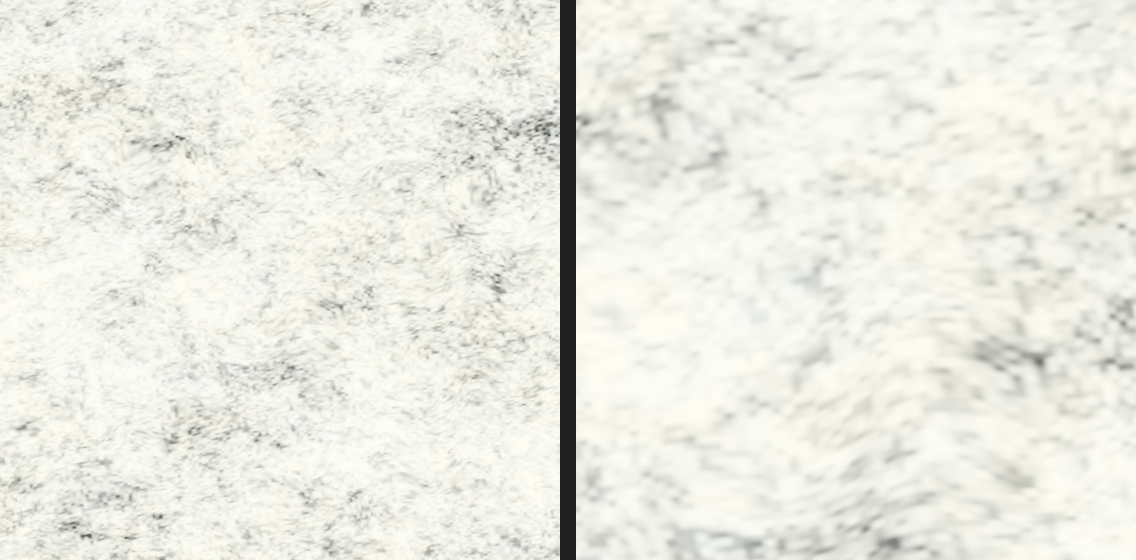
Left, the full canvas; right, a detail of the centre.
This texture is drawn by a WebGL 2 fragment shader. Its source:

```glsl
#version 300 es
precision highp float;
// Pale ivory paper mottled with soft grey, slightly horizontal specks.
// Octaves of stretched value noise, from wide clouds to fine grain, are summed
// as the logarithm of the ink density, giving many faint and few dark spots.

uniform vec2 u_resolution;
out vec4 fragColor;

const int OCTAVES = 6;
const vec3 PAPER = vec3(1.0, 1.0, 0.966);
const vec3 INK_ABSORPTION = vec3(1.0, 0.98, 0.97);

// Integer hash of a lattice cell, returned in 0..1
float hash(ivec2 cell, uint seed) {
    uvec2 q = uvec2(cell) * uvec2(1597u, 3571u);
    uint h = (q.x ^ (q.y * 2749u)) + seed * 7919u;
    h = h * 747796405u + 2891336u;
    h = ((h >> ((h >> 28u) + 4u)) ^ h) * 277803737u;
    h = (h >> 22u) ^ h;
    return float(h >> 8u) / 16777216.0;
}

// Smooth value noise in 0..1
float valueNoise(vec2 p, uint seed) {
    ivec2 cell = ivec2(floor(p));
    vec2 f = fract(p);
    vec2 s = f * f * (3.0 - 2.0 * f);
    float low = mix(hash(cell, seed), hash(cell + ivec2(1, 0), seed), s.x);
    float high = mix(hash(cell + ivec2(0, 1), seed), hash(cell + ivec2(1, 1), seed), s.x);
    return mix(low, high, s.y);
}

vec2 rotate(vec2 p, float angle) {
    float c = cos(angle);
    float s = sin(angle);
    return vec2(c * p.x - s * p.y, s * p.x + c * p.y);
}

// Bends the plane a little so that the noise lattices do not show
vec2 warp(vec2 p, float scale, float amount) {
    vec2 bend = vec2(valueNoise(p * scale, 21u), valueNoise(p * scale, 22u));
    return p + amount * (bend - 0.5);
}

// Zero-centred sum of octaves, with extra weight on the finest ones
float mottle(vec2 p, vec2 baseScale) {
    float sum = 0.0;
    vec2 scale = baseScale;
    for (int i = 0; i < OCTAVES; i++) {
        float slant = (i % 2 == 0) ? 0.14 : -0.17;
        float fineness = float(i) / float(OCTAVES - 1);
        float weight = 1.2 + 0.7 * smoothstep(0.6, 1.0, fineness);
        sum += weight * (valueNoise(rotate(p, slant) * scale, uint(i + 1)) - 0.5);
        scale *= 2.12;
    }
    return sum;
}

// Ink density: log-median and spread set the balance of faint and dark spots
float inkDensity(vec2 p, float logMedian, float spread) {
    float logInk = logMedian + spread * mottle(p, vec2(3.4, 5.4));
    return min(exp(logInk), 0.62);
}

// Faint drift between warm and cool stock
vec3 tint(vec2 p, float strength) {
    float drift = valueNoise(p * vec2(9.0, 12.0), 31u) + valueNoise(p * vec2(34.0, 46.0), 32u) - 1.0;
    return strength * drift * vec3(-0.5, 0.1, 1.0);
}

void main() {
    vec2 uv = gl_FragCoord.xy / min(u_resolution.x, u_resolution.y);
    vec2 p = warp(uv + 3.0, 13.0, 0.022);

    float ink = inkDensity(p, -2.94, 1.0);
    vec3 color = PAPER - ink * INK_ABSORPTION + tint(p, 0.016);

    fragColor = vec4(clamp(color, 0.0, 1.0), 1.0);
}
```
